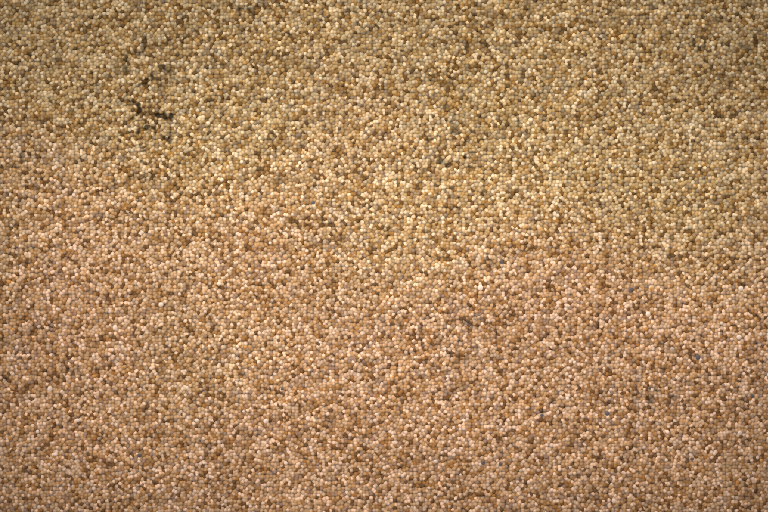
A Shadertoy shader for this texture:

```glsl
// Coarse golden-brown sand: tiny lit grains, soft relief, shaded clefts and stray pebbles.

const float GRAINS_PER_HEIGHT = 165.0;
const float PEBBLE_CELLS = 24.0;
const vec2 LIGHT_DIR = vec2(-0.45, 0.89);

vec3 hash3(vec2 p) {
    vec3 q = fract(vec3(p.xyx) * vec3(0.1031, 0.1030, 0.0973));
    q += dot(q, q.yxz + 33.33);
    return fract((q.xxy + q.yzz) * q.zyx);
}

vec2 gradientAt(vec2 cell) {
    float angle = 6.2832 * hash3(cell + 71.0).x;
    return vec2(cos(angle), sin(angle));
}

float gradientNoise(vec2 p) {
    vec2 i = floor(p), f = fract(p);
    vec2 u = f * f * f * (f * (f * 6.0 - 15.0) + 10.0);
    vec2 e = vec2(1.0, 0.0);
    float a = dot(gradientAt(i), f);
    float b = dot(gradientAt(i + e.xy), f - e.xy);
    float c = dot(gradientAt(i + e.yx), f - e.yx);
    float d = dot(gradientAt(i + e.xx), f - e.xx);
    return mix(mix(a, b, u.x), mix(c, d, u.x), u.y);
}

float reliefHeight(vec2 p) {
    return gradientNoise(p * 26.0) + 0.5 * gradientNoise(p * 61.0 + 9.0);
}

// Mineral colours, chosen by their share of the surface
vec3 mineralColor(float pick) {
    if (pick < 0.24) return vec3(0.67, 0.53, 0.37);
    if (pick < 0.48) return vec3(0.73, 0.60, 0.46);
    if (pick < 0.65) return vec3(0.58, 0.43, 0.27);
    if (pick < 0.79) return vec3(0.59, 0.47, 0.36);
    if (pick < 0.91) return vec3(0.82, 0.69, 0.56);
    return vec3(0.45, 0.33, 0.21);
}

// Nearest grain in a jittered grid, shaded like a small bead
vec3 sandGrain(vec2 p, float contrast) {
    vec2 cell = floor(p);
    vec2 toGrain = vec2(0.0);
    vec3 traits = vec3(0.0);
    float nearest = 8.0;
    for (int y = -1; y <= 1; y++) {
        for (int x = -1; x <= 1; x++) {
            vec2 id = cell + vec2(x, y);
            vec3 h = hash3(id);
            vec2 offset = p - id - 0.1 - 0.8 * h.xy;
            float d = dot(offset, offset);
            if (d < nearest) {
                nearest = d;
                toGrain = offset;
                traits = hash3(id + 307.0);
            }
        }
    }
    vec3 mean = vec3(0.656, 0.523, 0.382);
    vec3 color = mean + contrast * (mineralColor(traits.x) - mean);
    color += vec3(0.05, 0.0, -0.05) * (traits.y - 0.5);
    float bead = 1.15 - 0.65 * nearest + 0.28 * dot(toGrain, LIGHT_DIR);
    return color * bead;
}

// Sparse larger stones, pale, slate or amber; alpha is coverage
vec4 pebble(vec2 p, float density, float blur) {
    vec2 cell = floor(p * PEBBLE_CELLS);
    vec3 h = hash3(cell + 53.0);
    vec3 k = hash3(cell + 191.0);
    vec2 offset = p - (cell + 0.2 + 0.6 * h.xy) / PEBBLE_CELLS;
    offset.y *= mix(0.8, 1.4, k.y);
    float radius = mix(0.0022, 0.0052, k.x * k.x);
    float cover = 1.0 - smoothstep(radius - blur, radius + blur, length(offset));
    vec3 color = k.z < 0.55 ? vec3(0.90, 0.82, 0.73)
               : k.z < 0.80 ? vec3(0.37, 0.36, 0.37) : vec3(0.80, 0.55, 0.27);
    color *= 1.0 + 0.2 * dot(offset, LIGHT_DIR) / radius;
    return vec4(color, cover * step(h.z, density));
}

// Darkness of shaded hollows, gathered in rough patches
float cleftShade(vec2 p, float roughness) {
    float hollow = gradientNoise(p * vec2(31.0, 42.0)) + 0.6 * gradientNoise(p * 83.0);
    float cluster = smoothstep(0.05, 0.38, gradientNoise(p * 5.0 + 17.0));
    return smoothstep(0.16, 0.46, hollow) * cluster * roughness;
}

void mainImage(out vec4 fragColor, in vec2 fragCoord) {
    vec2 uv = fragCoord / iResolution.xy;
    vec2 p = fragCoord / iResolution.y;
    float pixel = 1.0 / iResolution.y;

    // Grains, averaged over four points per pixel
    vec3 color = vec3(0.0);
    for (int s = 0; s < 4; s++) {
        vec2 shift = (vec2(s % 2, s / 2) - 0.5) * 0.5 * pixel;
        color += 0.25 * sandGrain((p + shift) * GRAINS_PER_HEIGHT, 1.15);
    }

    // Stones lie mostly in the lower half
    vec4 stone = pebble(p, mix(0.24, 0.02, smoothstep(0.2, 0.75, uv.y)), 0.7 * pixel);
    color = mix(color, stone.rgb, stone.a);

    // Relief and clefts, rougher toward the top
    float roughness = smoothstep(-0.35, 0.5, gradientNoise(p * 3.0) + 0.7 * (uv.y - 0.5));
    float slope = reliefHeight(p) - reliefHeight(p + LIGHT_DIR * 0.009);
    color *= 1.0 + 0.28 * mix(0.35, 1.0, roughness) * slope;
    color *= 1.0 - 0.65 * cleftShade(p, roughness);

    // Broad tints: olive above, ruddy below
    float warmth = smoothstep(0.85, 0.25, uv.y + 0.5 * gradientNoise(p * 2.3 + 4.0));
    color *= mix(vec3(0.99, 1.01, 0.96), vec3(1.02, 0.98, 0.99), warmth);
    color *= 1.0 + 0.07 * gradientNoise(p * 4.0 + 31.0);

    // Lens falloff toward the corners
    vec2 fromCenter = uv - vec2(0.5, 0.52);
    color *= 1.13 - 0.70 * dot(fromCenter, fromCenter);

    fragColor = vec4(clamp(color, 0.0, 1.0), 1.0);
}
```
